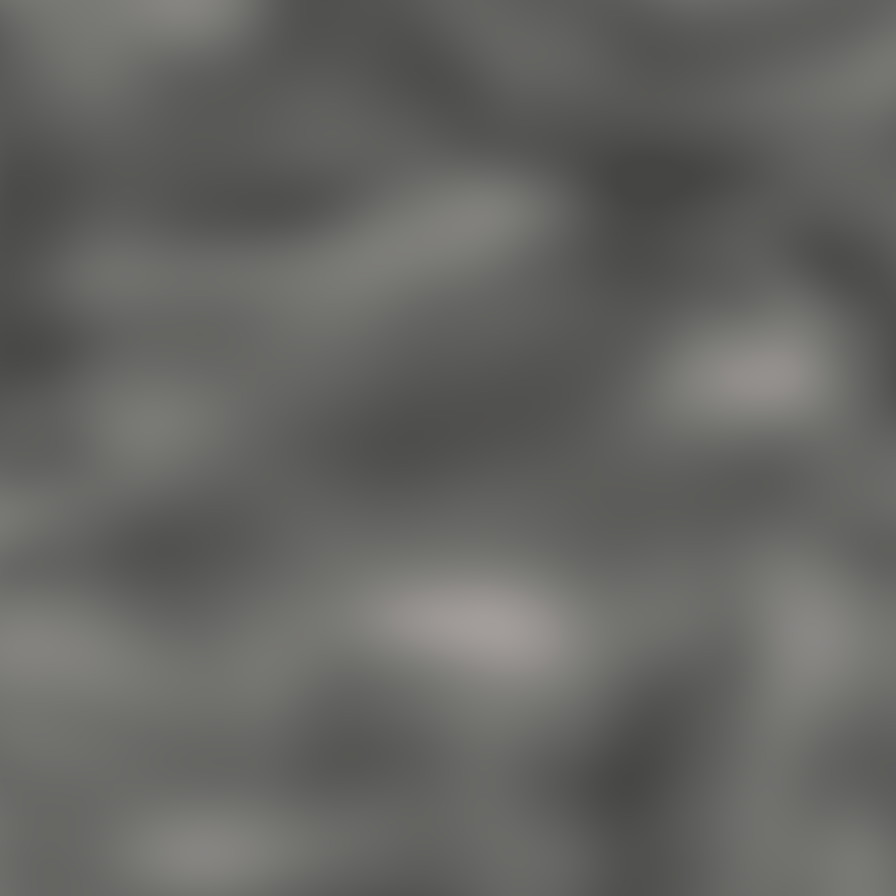
Reproduce this texture procedurally as a WebGL 1 fragment shader.

```glsl
precision highp float;
// Draws soft, out-of-focus grey clouds with wide dark and pale drifts.

uniform vec2 u_resolution;

const vec3 WARM_TINT = vec3(1.025, 0.995, 0.980);
const vec3 COOL_TINT = vec3(1.004, 1.003, 0.978);
const float BASE_TONE = 0.388;
const float CLOUD_CONTRAST = 0.17;
const float DETAIL_CONTRAST = 0.15;
const float HIGHLIGHT_LIFT = 0.22;
const vec2 CLOUD_SCALE = vec2(3.1, 4.3);
const vec2 DETAIL_SCALE = vec2(5.6, 7.0);
const float WARP_SCALE = 2.3;
const float WARP_AMOUNT = 0.09;
const float DARK_DRIFT_Y = 0.81;
const float DARK_DRIFT_WIDTH = 0.11;
const float DARK_DRIFT_DEPTH = 0.055;
const float PALE_DRIFT_Y = 0.29;
const float PALE_DRIFT_WIDTH = 0.065;
const float PALE_DRIFT_LIFT = 0.085;
const float MIN_TONE = 0.27;
const float MAX_TONE = 0.62;

// Random unit gradient for a lattice cell
vec2 cellGradient(vec2 cell) {
  vec3 h = fract(cell.xyx * vec3(0.1031, 0.1030, 0.0973));
  h += dot(h, h.yzx + 33.33);
  float angle = 6.28318 * fract((h.x + h.y) * h.z);
  return vec2(cos(angle), sin(angle));
}

// Gradient noise with a quintic fade, so the slopes stay smooth
float gradientNoise(vec2 p) {
  vec2 cell = floor(p);
  vec2 f = p - cell;
  vec2 fade = f * f * f * (f * (f * 6.0 - 15.0) + 10.0);
  float a = dot(cellGradient(cell), f);
  float b = dot(cellGradient(cell + vec2(1.0, 0.0)), f - vec2(1.0, 0.0));
  float c = dot(cellGradient(cell + vec2(0.0, 1.0)), f - vec2(0.0, 1.0));
  float d = dot(cellGradient(cell + vec2(1.0, 1.0)), f - vec2(1.0, 1.0));
  return mix(mix(a, b, fade.x), mix(c, d, fade.x), fade.y);
}

// Soft horizontal drift around a given height
float drift(float y, float center, float width) {
  float d = (y - center) / width;
  return exp(-d * d);
}

void main() {
  vec2 uv = gl_FragCoord.xy / u_resolution;

  // Gentle bending of all the shapes
  vec2 warp = vec2(gradientNoise(uv * WARP_SCALE + 17.3),
                   gradientNoise(uv * WARP_SCALE + 41.7));
  vec2 p = uv + WARP_AMOUNT * warp;

  // Broad clouds, with smaller blobs that fade out toward the middle
  float clouds = gradientNoise(p * CLOUD_SCALE + vec2(5.4, 9.2));
  float detail = gradientNoise(p * DETAIL_SCALE + vec2(23.6, 3.8));
  float edgeDetail = mix(0.3, 1.0, smoothstep(0.12, 0.42, length(uv - 0.5)));

  float tone = BASE_TONE + CLOUD_CONTRAST * clouds
             + DETAIL_CONTRAST * detail * edgeDetail
             + HIGHLIGHT_LIFT * pow(max(clouds, 0.0), 2.0);

  // Dark drift above, broken pale drift below
  float paleBreak = 0.8 + 0.8 * gradientNoise(p * WARP_SCALE + 63.1);
  tone -= DARK_DRIFT_DEPTH * drift(p.y, DARK_DRIFT_Y, DARK_DRIFT_WIDTH);
  tone += PALE_DRIFT_LIFT * paleBreak * drift(p.y, PALE_DRIFT_Y, PALE_DRIFT_WIDTH);
  tone = clamp(tone, MIN_TONE, MAX_TONE);

  // Neutral grey that turns slightly warm in the highlights
  float warmth = smoothstep(0.46, 0.60, tone);
  gl_FragColor = vec4(tone * mix(COOL_TINT, WARM_TINT, warmth), 1.0);
}
```
